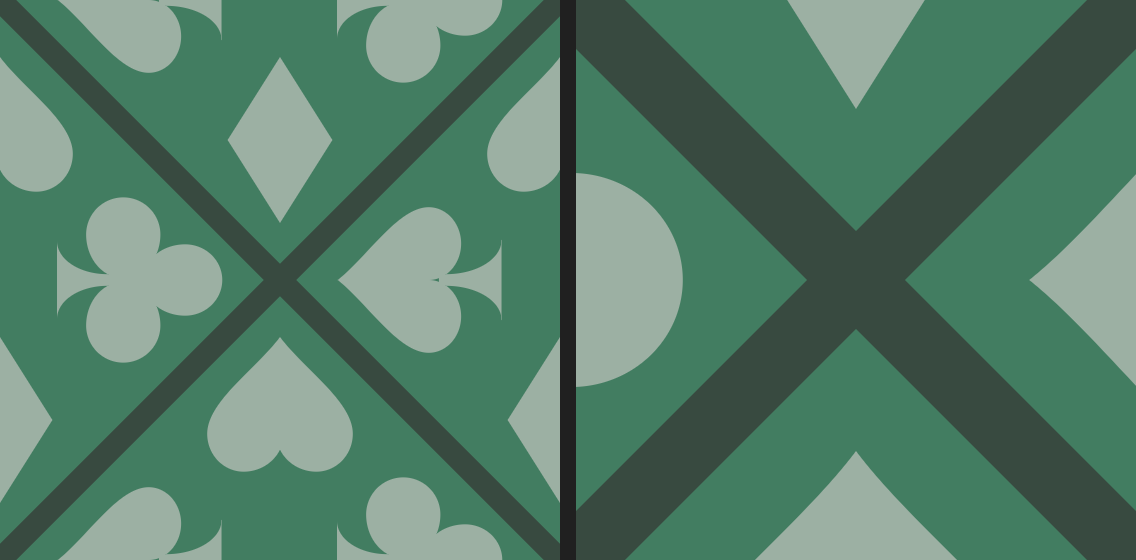
Left, the full canvas; right, a detail of the centre.
This pattern is drawn by a Shadertoy shader. Its source:

```glsl
// Playing-card suits in a diagonal lattice of dark bands on green felt.

const vec3 FELT = vec3(0.26, 0.49, 0.38);
const vec3 PALE = vec3(0.61, 0.69, 0.64);
const vec3 BAND = vec3(0.22, 0.29, 0.25);
const float SUIT_SCALE = 0.13;     // canvas size of one local unit
const float BAND_HALF = 0.0206;    // half width of a band

// Offset to the nearest copy of c on the wrapping checker lattice.
vec2 nearestCopy(vec2 p, vec2 c) {
    vec2 a = p - c;
    vec2 b = a - 0.5;
    a -= round(a);
    b -= round(b);
    return dot(a, a) < dot(b, b) ? a : b;
}

// Approximate signed distance to an ellipse with radii r.
float ellipse(vec2 q, vec2 r) {
    float k = length(q / r);
    return k * (k - 1.0) / max(length(q / (r * r)), 1e-4);
}

float rhombus(vec2 q, vec2 r) {
    return (dot(abs(q), r.yx) - r.x * r.y) / length(r);
}

// Stem flaring down to its base, cut by an ellipse on each side.
float flaredStem(vec2 q, float base, float neck, float halfBase, vec2 cut) {
    float u = abs(q.x);
    float box = max(u - halfBase, max(base - q.y, q.y - neck - 0.1));
    return max(box, -ellipse(vec2(u - halfBase, q.y - neck), cut));
}

// Pointed top, ogee shoulders and two round lobes, one unit in half width.
float leafBody(vec2 q, float tip, float waist, float lobeDepth, float inner) {
    float u = abs(q.x);
    if (q.y < waist) {
        float rx = u < 0.5 ? inner : 0.5;
        return ellipse(vec2(u - 0.5, q.y - waist), vec2(rx, lobeDepth));
    }
    float rise = tip - waist;
    float s = clamp((tip - q.y) / rise, 0.0, 1.0);
    float width = s + s * s - s * s * s;
    float slope = (1.0 + 2.0 * s - 3.0 * s * s) / rise;
    return max((u - width) / sqrt(1.0 + slope * slope), q.y - tip);
}

float heart(vec2 q) {
    return leafBody(q, 1.14, -0.19, 0.52, 0.55);
}

float spade(vec2 q) {
    float stem = flaredStem(q, -1.12, -0.36, 0.55, vec2(0.47, 0.76));
    return min(stem, leafBody(q, 1.13, -0.12, 0.445, 0.5));
}

float club(vec2 q) {
    float u = abs(q.x);
    vec2 top = vec2(u, q.y - 0.62);
    vec2 side = vec2(u - 0.625, q.y + 0.23);
    float d = ellipse(top, vec2(0.49, top.y < 0.0 ? 0.58 : 0.51));
    d = min(d, ellipse(side, vec2(side.x < 0.0 ? 0.6 : 0.51, 0.51)));
    d = min(d, length(q + vec2(0.0, 0.1)) - 0.3);
    return min(d, flaredStem(q, -1.14, -0.45, 0.535, vec2(0.455, 0.69)));
}

// Distance to the diagonal bands through whole-number sums and differences.
float diagonalBands(vec2 p) {
    vec2 g = vec2(p.x + p.y, p.x - p.y);
    g = abs(g - round(g)) * inversesqrt(2.0);
    return min(g.x, g.y) - BAND_HALF;
}

float coverage(float d, float pixel) {
    return clamp(0.5 - d / pixel, 0.0, 1.0);
}

void mainImage(out vec4 fragColor, in vec2 fragCoord) {
    vec2 p = fragCoord / iResolution.xy;
    float pixel = 1.0 / min(iResolution.x, iResolution.y);

    // Each suit points toward the band crossing at the centre.
    vec2 diamondPos = nearestCopy(p, vec2(0.5, 0.75)) / SUIT_SCALE;
    vec2 heartPos = nearestCopy(p, vec2(0.5, 0.25)) / SUIT_SCALE;
    vec2 clubPos = nearestCopy(p, vec2(0.25, 0.5)).yx / SUIT_SCALE;
    vec2 spadePos = nearestCopy(p, vec2(0.75, 0.5)).yx / SUIT_SCALE;
    spadePos.y = -spadePos.y;

    float suits = min(rhombus(diamondPos, vec2(0.72, 1.14)), heart(heartPos));
    suits = min(suits, min(club(clubPos), spade(spadePos)));

    // Layers
    vec3 color = mix(FELT, PALE, coverage(suits * SUIT_SCALE, pixel));
    color = mix(color, BAND, coverage(diagonalBands(p), pixel));
    fragColor = vec4(color, 1.0);
}
```
